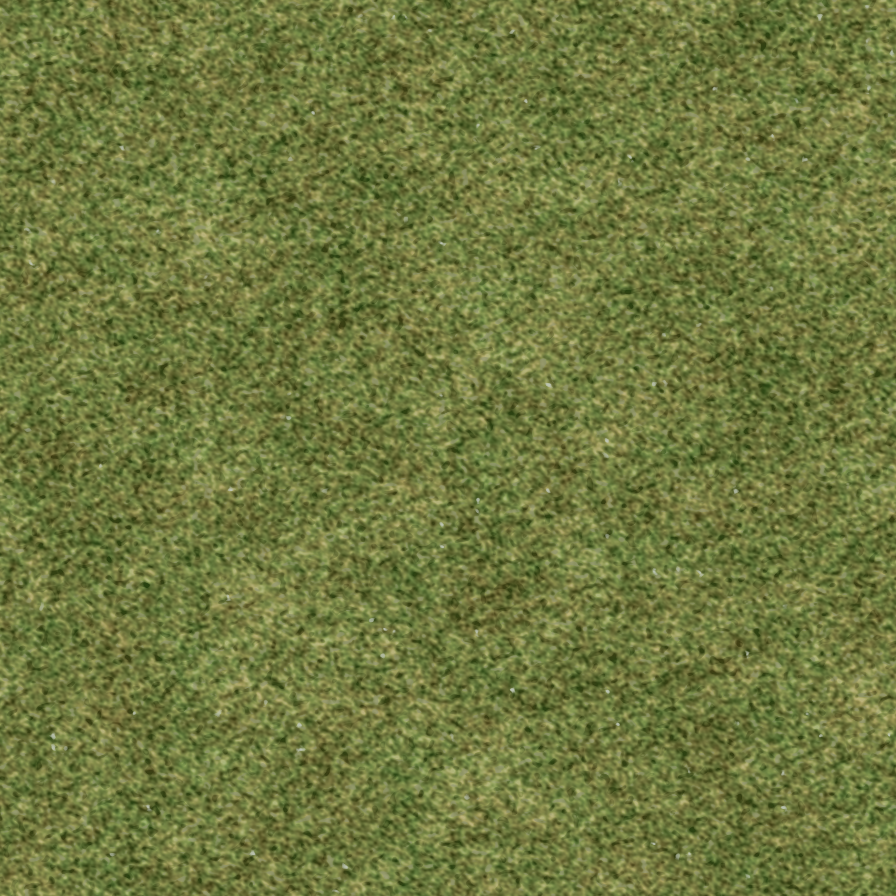
Write a three.js fragment shader that draws this texture.

```glsl
varying vec2 vUv;

// Turf colours, from deep gaps to sunlit tips
const vec3 GAP    = vec3(0.20, 0.25, 0.07);
const vec3 SHADE  = vec3(0.32, 0.36, 0.155);
const vec3 GRASS  = vec3(0.40, 0.44, 0.22);
const vec3 LIGHT  = vec3(0.47, 0.51, 0.27);
const vec3 BRIGHT = vec3(0.52, 0.56, 0.295);
const vec3 TIP    = vec3(0.61, 0.63, 0.37);
const vec3 GLINT  = vec3(0.70, 0.71, 0.48);
const vec3 DRY    = vec3(0.56, 0.58, 0.44);
const vec3 FLECK  = vec3(0.75, 0.78, 0.72);
const vec3 WARMTH = vec3(0.017, -0.003, 0.002);

// Feature frequencies, in cells across the canvas
const vec2 PATCH_FREQ  = vec2(4.0, 5.5);
const vec2 DRIFT_FREQ  = vec2(12.0, 17.0);
const vec2 CLUMP_FREQ  = vec2(38.0, 54.0);
const vec2 STRAND_FREQ = vec2(80.0, 136.0);
const vec2 GRAIN_FREQ  = vec2(158.0, 205.0);
const vec2 SPECK_FREQ  = vec2(92.0, 118.0);
const float FLECK_FREQ = 76.0;

// Share of each layer in the tone
const float PATCH_GAIN  = 0.17;
const float DRIFT_GAIN  = 0.19;
const float CLUMP_GAIN  = 0.27;
const float STRAND_GAIN = 0.54;
const float GRAIN_GAIN  = 0.56;
const float SPECK_DEPTH = 1.15;
const float TONE_BIAS   = 0.08;

const float LEAN_LEFT   = -0.55;
const float LEAN_RIGHT  = 0.38;
const float GRAIN_TURN  = 0.85;
const float FLECK_SHARE = 0.014;
const float NOISE_NORM  = 5.0;   // brings gradient noise to about unit deviation

vec2 hash2(vec2 p) {
  vec3 q = fract(p.xyx * vec3(0.1031, 0.1030, 0.0973));
  q += dot(q, q.yzx + 33.33);
  return fract((q.xx + q.yz) * q.zy);
}

float cornerSlope(vec2 cell, vec2 offset) {
  float angle = 6.28319 * hash2(cell).x;
  return dot(vec2(cos(angle), sin(angle)), offset);
}

float gradientNoise(vec2 p) {
  vec2 i = floor(p);
  vec2 f = fract(p);
  vec2 u = f * f * f * (f * (f * 6.0 - 15.0) + 10.0);
  vec2 e = vec2(1.0, 0.0);
  float low  = mix(cornerSlope(i, f), cornerSlope(i + e, f - e), u.x);
  float high = mix(cornerSlope(i + e.yx, f - e.yx), cornerSlope(i + 1.0, f - 1.0), u.x);
  return NOISE_NORM * mix(low, high, u.y);
}

vec2 rotate(vec2 p, float angle) {
  float c = cos(angle);
  float s = sin(angle);
  return vec2(c * p.x + s * p.y, c * p.y - s * p.x);
}

float ramp(float a, float b, float x) {
  return clamp((x - a) / (b - a), 0.0, 1.0);
}

// Short strands leaning one way or the other from clump to clump
float strands(vec2 p) {
  float left  = gradientNoise(rotate(p, LEAN_LEFT) * STRAND_FREQ + 211.0);
  float right = gradientNoise(rotate(p, LEAN_RIGHT) * STRAND_FREQ + 347.0);
  float lean  = gradientNoise(p * CLUMP_FREQ * 0.6 + 83.0);
  return mix(left, right, smoothstep(-0.5, 0.5, lean));
}

// Two crossed layers, so that neither lattice shows
float grain(vec2 p) {
  float a = gradientNoise(rotate(p, GRAIN_TURN) * GRAIN_FREQ.yx + 449.0);
  float b = gradientNoise(rotate(p, -0.3 * GRAIN_TURN) * GRAIN_FREQ + 733.0);
  return 0.707 * (a + b);
}

// Small dark gaps between the blades
float specks(vec2 p) {
  float n = gradientNoise(rotate(p, LEAN_RIGHT * 0.5) * SPECK_FREQ + 877.0);
  float crowd = gradientNoise(p * DRIFT_FREQ * 1.6 + 41.0);
  return smoothstep(1.1, 2.0, n + 0.2 * crowd);
}

vec3 turfColour(float tone) {
  vec3 c = mix(GAP, SHADE, ramp(-2.6, -1.37, tone));
  c = mix(c, GRASS, ramp(-1.37, -0.41, tone));
  c = mix(c, LIGHT, ramp(-0.41, 0.39, tone));
  c = mix(c, BRIGHT, ramp(0.39, 0.99, tone));
  c = mix(c, TIP, ramp(0.99, 1.75, tone));
  return mix(c, GLINT, ramp(1.75, 2.80, tone));
}

// Tiny pale petals and litter with ragged outlines, in loose groups
float flecks(vec2 p) {
  vec2 cell = floor(p * FLECK_FREQ);
  vec2 pick = hash2(cell + 19.0);
  vec2 centre = 0.35 + 0.3 * hash2(cell + 151.0);
  float group = smoothstep(0.0, 2.0, gradientNoise(cell / FLECK_FREQ * 15.0 + 61.0));
  float present = step(pick.x, FLECK_SHARE * (0.3 + 4.0 * group));
  vec2 offset = rotate(fract(p * FLECK_FREQ) - centre, 6.28319 * pick.y);
  float ragged = 1.0 + 0.3 * gradientNoise(p * GRAIN_FREQ + 57.0);
  float d = length(offset * vec2(1.0, 1.5)) * max(ragged, 0.5);
  return present * (1.0 - smoothstep(0.06, 0.30, d)) * (0.45 + 0.5 * pick.y);
}

void main() {
  vec2 p = vUv;

  // Tone: broad patches down to single blades
  float tone = TONE_BIAS
             + PATCH_GAIN * gradientNoise(p * PATCH_FREQ + 7.3)
             + DRIFT_GAIN * gradientNoise(rotate(p, LEAN_RIGHT) * DRIFT_FREQ + 31.7)
             + CLUMP_GAIN * gradientNoise(p * CLUMP_FREQ + 113.0)
             + STRAND_GAIN * strands(p) + GRAIN_GAIN * grain(p)
             - SPECK_DEPTH * specks(p);
  vec3 colour = turfColour(tone);

  // Straw and fresh green tints
  colour += WARMTH * (0.45 * gradientNoise(p * DRIFT_FREQ + 271.0)
          + 0.8 * gradientNoise(rotate(p, GRAIN_TURN) * STRAND_FREQ.x + 503.0));

  // Dry greyish blades among the lighter ones
  float dry = smoothstep(0.8, 1.8, gradientNoise(p * STRAND_FREQ + 617.0));
  colour = mix(colour, DRY, 0.65 * dry * ramp(-0.2, 0.9, tone));

  gl_FragColor = vec4(mix(colour, FLECK, flecks(p)), 1.0);
}
```
